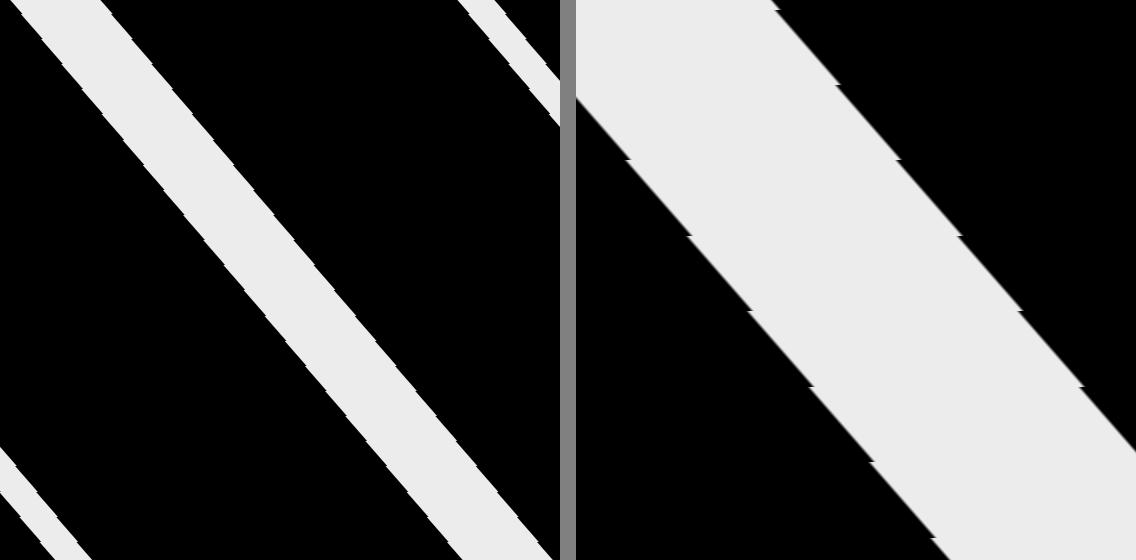
Left, the full canvas; right, a detail of the centre.
This pattern is drawn by a three.js fragment shader. Its source:

```glsl
// Diagonal pale stripes on black, one wide band alternating with thin ones.
#define LEAN 0.807          // sideways run per unit of descent
#define PERIOD 1.526        // horizontal distance between equal stripes
#define WIDE_CENTER 0.099   // where the wide stripe meets the top edge
#define THIN_CENTER 0.850   // where the thin stripe meets the top edge
#define WIDE_WIDTH 0.161    // stripe widths, measured horizontally
#define THIN_WIDTH 0.066
#define STEP_HEIGHT 0.0449  // spacing of the small notches on the edges
#define STEP_DEPTH 0.003
#define SOFTNESS 0.0016
#define GROUND_COLOR vec3(0.0)
#define STRIPE_COLOR vec3(0.925)

varying vec2 vUv;

// Coverage of a repeating stripe along the horizontal coordinate
float stripe(float across, float center, float width) {
  float offset = (fract((across - center) / PERIOD + 0.5) - 0.5) * PERIOD;
  return 1.0 - smoothstep(-SOFTNESS, SOFTNESS, abs(offset) - 0.5 * width);
}

void main() {
  float descent = 1.0 - vUv.y;

  // Shear the plane so that the slanted stripes become vertical
  float across = vUv.x - LEAN * descent;

  // Slightly stepped edges
  across -= STEP_DEPTH * (fract(descent / STEP_HEIGHT + 0.45) - 0.5);

  float wide = stripe(across, WIDE_CENTER, WIDE_WIDTH);
  float thin = stripe(across, THIN_CENTER, THIN_WIDTH);
  gl_FragColor = vec4(mix(GROUND_COLOR, STRIPE_COLOR, max(wide, thin)), 1.0);
}
```
